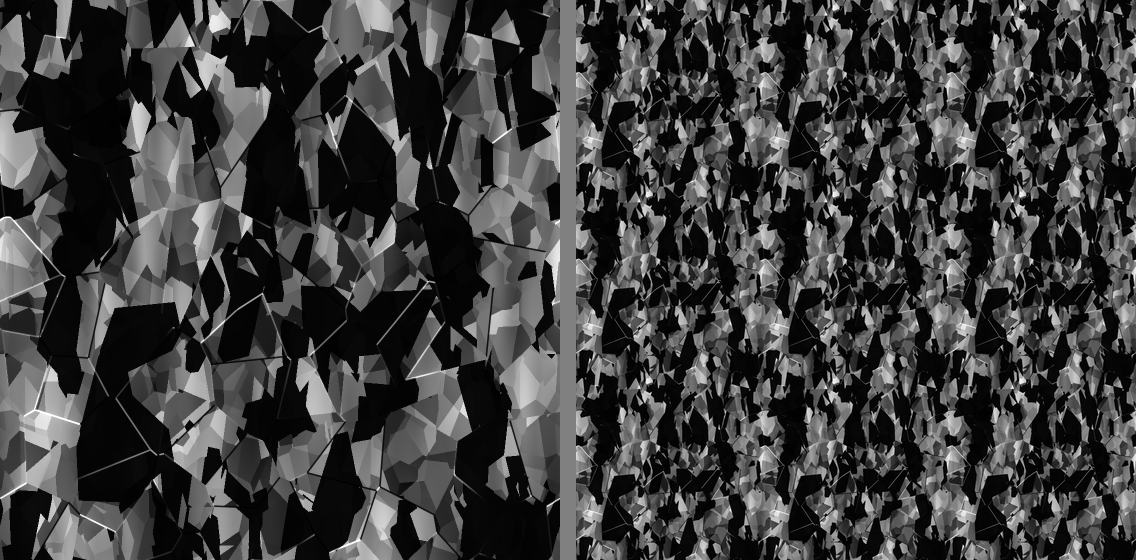
Left, the tile; right, the same tile 3 across and 3 down.
Give the GLSL for this pattern, as a Shadertoy shader.

```glsl
// Monochrome wall of upright crystal shards on black, tiling in both directions.
// Wrapped Voronoi layers give overlapping flat facets and black gaps; coarser
// layers displace them like refraction and draw thin glinting ridges.

const float BLACK_LEVEL = 0.006;
const float RIDGE_WIDTH = 0.0021;

struct Facet {
    vec2 toCentre;  // from the sample to the cell centre, in grid units
    vec2 cell;      // unwrapped cell index
    vec3 rnd;       // random values of the cell
};

struct Ridge {
    float dist;     // distance to the nearest cell border, in canvas units
    float rnd;      // random value shared by both sides of the border
    float level;    // 1 for a horizontal border, 0 for an upright one
};

// Integer hash of a cell that wraps at the grid size.
vec3 hash3(vec2 cell, vec2 grid, float seed) {
    uvec3 v = uvec3(vec3(mod(cell + 0.5, grid), seed));
    v = v * 1664525u + 1013904223u;
    v.x += v.y * v.z; v.y += v.z * v.x; v.z += v.x * v.y;
    v ^= v >> 16u;
    v.x += v.y * v.z; v.y += v.z * v.x; v.z += v.x * v.y;
    return vec3(v >> 8u) * exp2(-24.0);
}

// Smooth value noise that wraps.
float noise(vec2 uv, vec2 grid, float seed) {
    vec2 p = uv * grid, i = floor(p), f = smoothstep(0.0, 1.0, p - i);
    float low = mix(hash3(i, grid, seed).x, hash3(i + vec2(1, 0), grid, seed).x, f.x);
    float high = mix(hash3(i + vec2(0, 1), grid, seed).x, hash3(i + 1.0, grid, seed).x, f.x);
    return mix(low, high, f.y);
}

// Nearest Voronoi cell.
Facet findFacet(vec2 uv, vec2 grid, float seed) {
    vec2 p = uv * grid, base = floor(p);
    Facet best;
    float nearest = 1e3;
    for (int y = -1; y <= 1; y++)
    for (int x = -1; x <= 1; x++) {
        vec2 cell = base + vec2(x, y);
        vec3 rnd = hash3(cell, grid, seed);
        vec2 d = cell + rnd.xy - p;
        if (dot(d, d) < nearest) {
            nearest = dot(d, d);
            best = Facet(d, cell, rnd);
        }
    }
    return best;
}

// Nearest border of a Voronoi cell.
Ridge findRidge(vec2 uv, vec2 grid, float seed, Facet home) {
    Ridge best = Ridge(1e3, 0.0, 0.0);
    for (int y = -2; y <= 2; y++)
    for (int x = -2; x <= 2; x++) {
        if (x == 0 && y == 0) continue;
        vec2 cell = home.cell + vec2(x, y);
        vec3 rnd = hash3(cell, grid, seed);
        vec2 other = cell + rnd.xy - uv * grid;
        vec2 across = other - home.toCentre, slope = across * grid;
        float d = 0.5 * dot(other + home.toCentre, across) / length(slope);
        if (d < best.dist)
            best = Ridge(d, fract(rnd.z + home.rnd.z), abs(slope.y) / length(slope));
    }
    return best;
}

// Flat grey of a facet with a slight slope across it.
float facetTone(vec2 uv, vec2 grid, float seed) {
    Facet f = findFacet(uv, grid, seed);
    return f.rnd.z + 0.25 * dot(f.toCentre, f.rnd.xy - 0.5);
}

// 1 on lit facets, 0 on black ones; black gathers in upright chains.
float litMask(vec2 uv, vec2 grid, float seed, float share) {
    Facet f = findFacet(uv, grid, seed);
    float cluster = noise(uv + f.toCentre / grid, vec2(14, 4), seed + 1.0) - 0.5;
    return step(share + 0.3 * cluster, f.rnd.z);
}

float shade(vec2 uv) {
    vec2 crystalGrid = vec2(10, 8);
    Facet crystal = findFacet(uv, crystalGrid, 1.0);
    Ridge ridge = findRidge(uv, crystalGrid, 1.0, crystal);
    vec2 shift = crystal.rnd.xy - 0.5;
    // Finer refraction breaks the shards into slivers
    vec2 sliver = findFacet(uv, vec2(15, 9), 2.0).rnd.xy - 0.5;
    vec2 bent = uv + vec2(0.035, 0.05) * sliver;

    // Overlapping translucent facets, lit by soft vertical streaks
    float tone = 0.62 * facetTone(bent + 0.3 * shift, vec2(21, 13), 3.0)
               + 0.38 * facetTone(uv + 0.04 * shift, vec2(17, 10), 5.0);
    float streak = 0.6 * noise(uv + 0.02 * shift, vec2(34, 4), 7.0)
                 + 0.4 * noise(uv, vec2(13, 3), 9.0);
    float light = (0.02 + 0.75 * tone) * mix(0.58, 1.42, streak);

    // Black shards and a few larger black hollows
    float lit = litMask(bent + 0.05 * shift, vec2(22, 10), 11.0, 0.34)
              * litMask(uv, vec2(13, 8), 15.0, 0.12);
    light = mix(BLACK_LEVEL, light, max(lit, 0.04));

    // Dark seams and bright glints along some of the ridges
    float line = 1.0 - smoothstep(0.35 * RIDGE_WIDTH, RIDGE_WIDTH, ridge.dist);
    float glint = smoothstep(0.5, 0.85, ridge.rnd) * mix(0.1, 1.0, ridge.level);
    glint *= smoothstep(0.25, 0.65, noise(uv, vec2(11, 11), 19.0));
    light *= 1.0 - 0.85 * line * step(ridge.rnd, 0.3);
    light += glint * (0.75 * line + 0.06 * lit * exp(-ridge.dist / 0.008));
    return clamp(light, 0.0, 1.0);
}

void mainImage(out vec4 fragColor, in vec2 fragCoord) {
    // Four samples per pixel smooth the facet edges
    float sum = 0.0;
    for (int i = 0; i < 4; i++) {
        vec2 offset = 0.5 * vec2(i & 1, i >> 1) - 0.25;
        sum += shade((fragCoord + offset) / iResolution.xy);
    }
    fragColor = vec4(vec3(0.25 * sum), 1.0);
}
```
